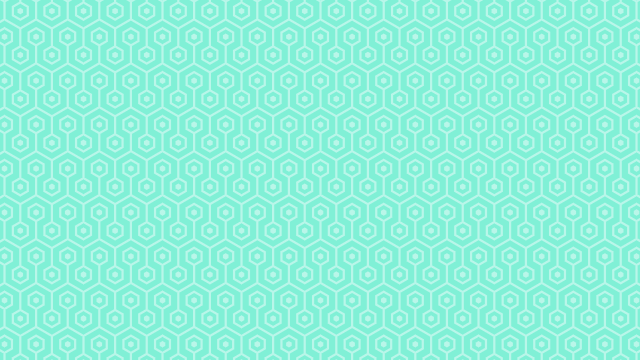
Give the GLSL for this pattern, as a Shadertoy shader.

```glsl
const vec3 MINT = vec3(0.50, 0.94, 0.84);
const vec3 PALE = vec3(0.725, 0.965, 0.915);

const float PERIOD = 0.08778;      // column repeat, in canvas heights
const float ROW_HEIGHT = 1.390;    // the rest is in column repeats
const float LINE_WIDTH = 0.070;
const float RING_APOTHEM = 0.236;
const float DOT_APOTHEM = 0.088;
const float RING_LIFT = 0.288;     // ring centre above the row centre
const float TAN30 = 0.57735;
const float COS30 = 0.86603;

// Wraps a value into a repeat centred on zero
float wrap(float value, float period) {
    return value - period * round(value / period);
}

// Pointy-top hexagon
float hexagon(vec2 p, float apothem) {
    p = abs(p);
    return max(p.x, 0.5 * p.x + COS30 * p.y) - apothem;
}

float verticalSegment(vec2 p, float bottom, float top) {
    return length(vec2(p.x, p.y - clamp(p.y, bottom, top)));
}

// Zigzag border between rows, peaking at x = 0
float zigzag(vec2 p, float rowHeight) {
    float crest = TAN30 * (0.25 - abs(wrap(p.x, 1.0)));
    return abs(wrap(p.y - 0.5 * rowHeight - crest, rowHeight)) * COS30;
}

// Ring with a core dot, hanging on a stem from the border below
float pendant(vec2 p, float lift, float rowHeight, float lineWidth) {
    p.x = wrap(p.x, 1.0);
    vec2 q = p - vec2(0.0, lift);
    float ring = abs(hexagon(q, RING_APOTHEM));
    float stemBottom = 0.25 * TAN30 - 0.5 * rowHeight;
    float stemTop = lift - RING_APOTHEM / COS30;
    float stem = verticalSegment(p, stemBottom, stemTop);
    float strokes = min(ring, stem) - 0.5 * lineWidth;
    return min(strokes, hexagon(q, DOT_APOTHEM));
}

float ornament(vec2 p) {
    float d = zigzag(p, ROW_HEIGHT) - 0.5 * LINE_WIDTH;
    p.y = wrap(p.y, ROW_HEIGHT);
    // Alternate columns are half a repeat apart and upside down
    for (int i = 0; i < 2; i++) {
        vec2 q = vec2(p.x - 0.5 * float(i), i == 0 ? p.y : -p.y);
        d = min(d, pendant(q, RING_LIFT, ROW_HEIGHT, LINE_WIDTH));
    }
    return d;
}

void mainImage(out vec4 fragColor, in vec2 fragCoord) {
    vec2 centre = vec2(0.5008 * iResolution.x, 0.5065 * iResolution.y);
    float scale = PERIOD * iResolution.y;
    vec2 p = (fragCoord - centre) / scale;

    // Edge coverage over one pixel
    float coverage = clamp(0.5 - ornament(p) * scale, 0.0, 1.0);
    fragColor = vec4(mix(MINT, PALE, coverage), 1.0);
}
```
